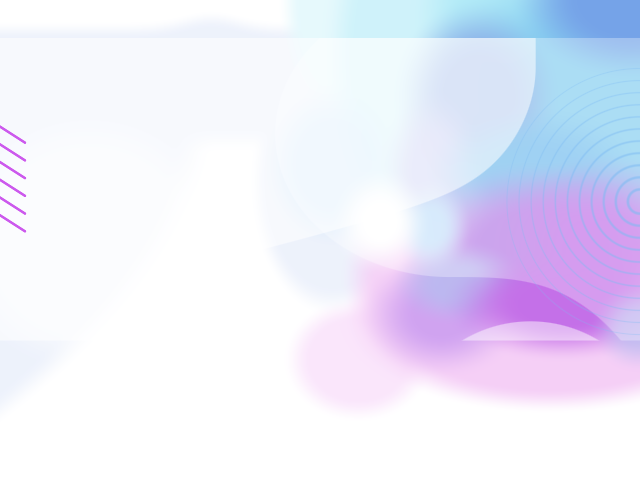
This background is drawn by a Shadertoy shader. Its source:

```glsl
// Soft pastel gradient backdrop with translucent curved panels, thin rings and slanted stripes.

// Lengths are hundredths of the canvas width.
const vec3 WHITE = vec3(1.0);
const vec3 PALE = vec3(0.93, 0.948, 0.986);
const vec3 MIST = vec3(0.78, 0.9, 0.985);
const vec3 FROST = vec3(0.9, 0.975, 0.99);
const vec3 CYAN = vec3(0.81, 0.95, 0.98);
const vec3 AQUA = vec3(0.7, 0.92, 0.97);
const vec3 SKY = vec3(0.53, 0.81, 0.94);
const vec3 AZURE = vec3(0.46, 0.74, 0.93);
const vec3 BLUE = vec3(0.46, 0.64, 0.91);
const vec3 PERIWINKLE = vec3(0.53, 0.65, 0.9);
const vec3 LAVENDER = vec3(0.73, 0.73, 0.94);
const vec3 LILAC = vec3(0.8, 0.62, 0.94);
const vec3 VIOLET = vec3(0.71, 0.49, 0.9);
const vec3 ORCHID = vec3(0.77, 0.44, 0.91);
const vec3 PINK = vec3(0.96, 0.81, 0.965);
const vec3 BLUSH = vec3(0.98, 0.9, 0.985);
const vec3 STRIPE_COLOR = vec3(0.8, 0.35, 0.93);
const vec3 RING_COLOR = vec3(0.49, 0.73, 0.95);

const float PANEL_TOP = 68.75;
const float PANEL_BOTTOM = 21.48;
const float LEFT_VEIL = 0.55;
const float RIGHT_VEIL = 0.3;
const float HILL_VEIL = 0.48;
const vec2 RING_CENTER = vec2(100.0, 43.2);
const float RING_GAP = 1.89;
const float RING_LIMIT = 21.5;
const int STRIPE_COUNT = 6;
const float STRIPE_GAP = 2.77;
const float STRIPE_HALF_WIDTH = 0.2;

// Blends a blurred ellipse over the colour below it.
void glow(inout vec3 col, vec2 p, vec3 tint, vec2 center, vec2 radius, float blur, float alpha) {
    float d = length((p - center) / radius);
    col = mix(col, tint, alpha * (1.0 - smoothstep(1.0 - blur, 1.0 + blur, d)));
}

// Antialiased inside mask of a field that is positive inside.
float inside(float field) {
    return clamp(0.5 + field / max(fwidth(field), 1e-5), 0.0, 1.0);
}

// Left sheet: right side falls steeply, then flattens into a long tail.
float leftSheet(vec2 p) {
    float t = 83.7 - p.x;
    float drop = max(64.2 - p.y, 0.0);
    float k = 4.08 + 2.06 / (1.0 + t * t / 285.0);
    return max(inside(k * k * t - drop * drop), step(p.x, 26.0));
}

// Right sheet: an elliptic left side whose floor sags toward the right.
float rightSheet(vec2 p) {
    float t = p.x - 43.0;
    float q = 1.0 - min(t / 27.3, 1.0);
    float sag = 9.9 * pow(max(t - 27.3, 0.0) / 26.7, 3.2);
    float v = max(53.8 - p.y - sag, -15.0);
    return inside(22.4 * 22.4 * (1.0 - q * q) - v * v);
}

float capsule(vec2 p, vec2 a, vec2 b) {
    vec2 ab = b - a;
    return length(p - a - ab * clamp(dot(p - a, ab) / dot(ab, ab), 0.0, 1.0));
}

vec3 background(vec2 p) {
    // Pale wash, cut by a wide white slope
    float bump = 1.7 * exp(-pow((p.x - 33.0) / 6.0, 2.0));
    vec3 col = mix(PALE, WHITE, smoothstep(68.5, 71.5, p.y - bump));
    glow(col, p, WHITE, vec2(14.0, 36.8), vec2(18.5, 17.5), 0.18, 0.45);
    float fall = 53.8 - p.y;
    float slope = 30.6 - 0.712 * fall + 0.013 * fall * (43.0 - fall);
    float white = smoothstep(-3.5, 3.5, p.x - slope) * (1.0 - smoothstep(50.5, 55.0, p.y));
    col = mix(col, WHITE, white);
    glow(col, p, PALE, vec2(52.0, 46.5), vec2(11.7, 19.0), 0.13, 1.0);

    // Cyan and blue upper half
    glow(col, p, FROST, vec2(54.7, 74.6), vec2(9.5, 17.0), 0.2, 1.0);
    glow(col, p, CYAN, vec2(67.0, 66.0), vec2(14.0, 28.0), 0.2, 1.0);
    glow(col, p, MIST, vec2(52.0, 49.0), vec2(8.0, 9.5), 0.4, 0.7);
    glow(col, p, AQUA, vec2(80.7, 72.0), vec2(12.5, 14.0), 0.35, 1.0);
    glow(col, p, SKY, vec2(92.0, 56.5), vec2(20.0, 20.0), 0.4, 1.0);
    glow(col, p, BLUE, vec2(99.0, 75.0), vec2(14.0, 9.5), 0.4, 1.0);
    glow(col, p, PERIWINKLE, vec2(74.5, 59.5), vec2(9.0, 10.5), 0.5, 0.95);
    glow(col, p, LAVENDER, vec2(67.5, 48.0), vec2(5.5, 8.5), 0.55, 0.85);
    glow(col, p, AZURE, vec2(83.5, 47.5), vec2(12.0, 7.5), 0.5, 0.95);

    // Pink and violet lower half
    glow(col, p, BLUSH, vec2(56.0, 18.5), vec2(9.6, 8.0), 0.25, 1.0);
    glow(col, p, PINK, vec2(86.0, 25.0), vec2(28.5, 13.0), 0.16, 1.0);
    glow(col, p, PINK, vec2(61.5, 31.0), vec2(5.5, 7.5), 0.55, 0.9);
    glow(col, p, LILAC, vec2(69.0, 25.5), vec2(8.5, 6.5), 0.55, 0.9);
    glow(col, p, VIOLET, vec2(84.0, 36.0), vec2(15.5, 9.5), 0.45, 1.0);
    glow(col, p, ORCHID, vec2(95.0, 36.0), vec2(12.0, 9.5), 0.6, 0.9);
    glow(col, p, LAVENDER, vec2(71.5, 30.5), vec2(7.0, 4.5), 0.55, 0.9);
    glow(col, p, ORCHID, vec2(88.0, 27.0), vec2(13.0, 6.0), 0.5, 1.0);
    glow(col, p, MIST, vec2(67.5, 39.3), vec2(4.0, 5.0), 0.6, 0.9);
    glow(col, p, LAVENDER, vec2(100.0, 23.5), vec2(5.0, 4.5), 0.6, 0.8);
    glow(col, p, WHITE, vec2(59.5, 40.0), vec2(5.0, 5.5), 0.6, 1.0);
    return col;
}

void mainImage(out vec4 fragColor, in vec2 fragCoord) {
    float px = 100.0 / iResolution.x;
    vec2 p = fragCoord * px;
    vec3 col = background(p);

    // Translucent sheets clipped to the panel
    float panel = inside(PANEL_TOP - p.y) * inside(p.y - PANEL_BOTTOM);
    float hill = inside(20.53 - length(p - vec2(82.9, 3.95)));
    col = mix(col, WHITE, panel * RIGHT_VEIL * rightSheet(p));
    col = mix(col, WHITE, panel * LEFT_VEIL * leftSheet(p));
    col = mix(col, WHITE, panel * HILL_VEIL * hill);

    // Concentric rings, thinner and fainter outward
    float r = length(p - RING_CENTER);
    float reach = clamp(r / RING_LIMIT, 0.0, 1.0);
    float offset = abs(fract(r / RING_GAP + 0.5) - 0.5) * RING_GAP;
    float line = 1.0 - smoothstep(-px, px, offset - mix(0.22, 0.04, reach));
    line *= step(0.5 * RING_GAP, r) * step(r, RING_LIMIT) * panel;
    col = mix(col, RING_COLOR, line * mix(0.6, 0.4, reach));

    // Slanted stripes at the left edge
    for (int i = 0; i < STRIPE_COUNT; i++) {
        vec2 tip = vec2(3.9, 52.4 - STRIPE_GAP * float(i));
        float d = capsule(p, tip + vec2(-6.0, 3.85), tip) - STRIPE_HALF_WIDTH;
        col = mix(col, STRIPE_COLOR, 1.0 - smoothstep(-0.5 * px, 0.5 * px, d));
    }
    fragColor = vec4(col, 1.0);
}
```
